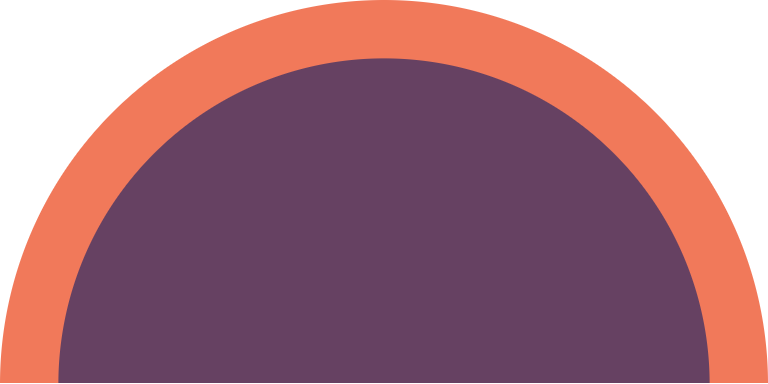
This background is drawn by a WebGL 1 fragment shader. Its source:

```glsl
precision highp float;

uniform vec2 u_resolution;

const vec3 WHITE = vec3(1.0);
const vec3 CORAL = vec3(0.945, 0.475, 0.353);
const vec3 PLUM = vec3(0.400, 0.255, 0.384);

const float OUTER_RADIUS = 1.0;
const float INNER_RADIUS = 0.848;
const float BASELINE = 0.0026;

// Coverage of a region whose signed distance is negative inside
float coverage(float signedDistance, float pixelSize) {
    return clamp(0.5 - signedDistance / pixelSize, 0.0, 1.0);
}

// Disc cut off below a horizontal line
float domeDistance(vec2 point, float radius, float baseline) {
    return max(length(point) - radius, baseline - point.y);
}

void main() {
    // Units of canvas height, centred on the bottom edge
    float pixelSize = 1.0 / u_resolution.y;
    vec2 point = (gl_FragCoord.xy - vec2(0.5 * u_resolution.x, 0.0)) * pixelSize;

    // Coral arch around a plum dome
    float arch = domeDistance(point, OUTER_RADIUS, BASELINE);
    float dome = domeDistance(point, INNER_RADIUS, BASELINE);

    vec3 color = mix(WHITE, CORAL, coverage(arch, pixelSize));
    color = mix(color, PLUM, coverage(dome, pixelSize));

    gl_FragColor = vec4(color, 1.0);
}
```
